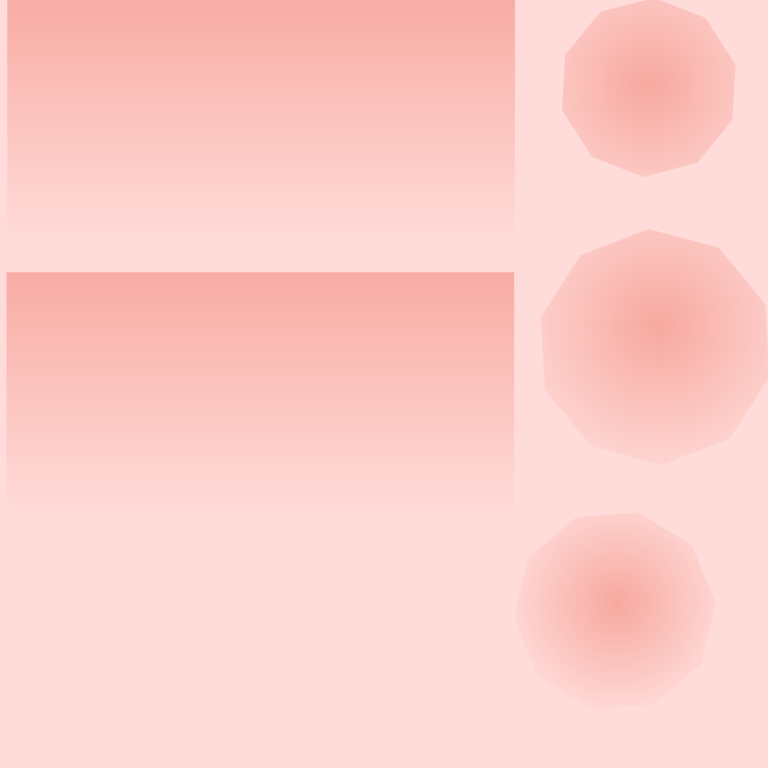
Write a three.js fragment shader that draws this background.

```glsl
#define BASE_COLOR vec3(1.0, 0.86, 0.852)
#define PANEL_COLOR vec3(0.973, 0.676, 0.642)
#define GLOW_COLOR vec3(0.969, 0.660, 0.622)
#define PANEL_LEFT 0.0095
#define PANEL_WIDTH 0.661
#define PANEL_FADE 0.318
#define PANEL_STEP 0.3555
#define PANEL_SHIFT 0.001
#define SIDES 10.0
#define EDGE_SOFTNESS 0.0009

varying vec2 vUv;

const float TAU = 6.2831853;

// Coverage of a signed distance, negative inside
float coverage(float distanceToEdge) {
  return 1.0 - smoothstep(-EDGE_SOFTNESS, EDGE_SOFTNESS, distanceToEdge);
}

// Regular polygon; turn is the clockwise angle of one corner from straight up
float polygonDistance(vec2 p, float radius, float turn) {
  float sector = TAU / SIDES;
  float angle = mod(atan(p.x, p.y) - turn, sector) - 0.5 * sector;
  return length(p) * cos(angle) - radius * cos(0.5 * sector);
}

// Panel that fades downward from its top edge
vec3 addPanel(vec3 color, vec2 uv, float top, float left) {
  float halfWidth = 0.5 * PANEL_WIDTH;
  float side = abs(uv.x - left - halfWidth) - halfWidth;
  float depth = top - uv.y;
  float strength = 1.0 - clamp(depth / PANEL_FADE, 0.0, 1.0);
  return mix(color, PANEL_COLOR, strength * coverage(max(side, -depth)));
}

// Polygon lit by a radial glow around its own focus
vec3 addGem(vec3 color, vec2 uv, vec2 center, float radius, float turn, vec2 focus, float fade) {
  float mask = coverage(polygonDistance(uv - center, radius, turn));
  float glow = 1.0 - clamp(length(uv - focus) / fade, 0.0, 1.0);
  return mix(color, GLOW_COLOR, glow * mask);
}

void main() {
  vec3 color = BASE_COLOR;

  // Stacked panels, the first one starting just past the top edge
  for (int i = 0; i < 2; i++) {
    float row = float(i);
    color = addPanel(color, vUv, 1.001 - row * PANEL_STEP, PANEL_LEFT - row * PANEL_SHIFT);
  }

  // Column of glowing decagons
  color = addGem(color, vUv, vec2(0.8448, 0.8862), 0.1168, 0.058, vec2(0.844, 0.891), 0.200);
  color = addGem(color, vUv, vec2(0.8530, 0.5482), 0.1538, -0.056, vec2(0.8575, 0.577), 0.212);
  color = addGem(color, vUv, vec2(0.8004, 0.2046), 0.1318, 0.239, vec2(0.8035, 0.215), 0.150);

  gl_FragColor = vec4(color, 1.0);
}
```
